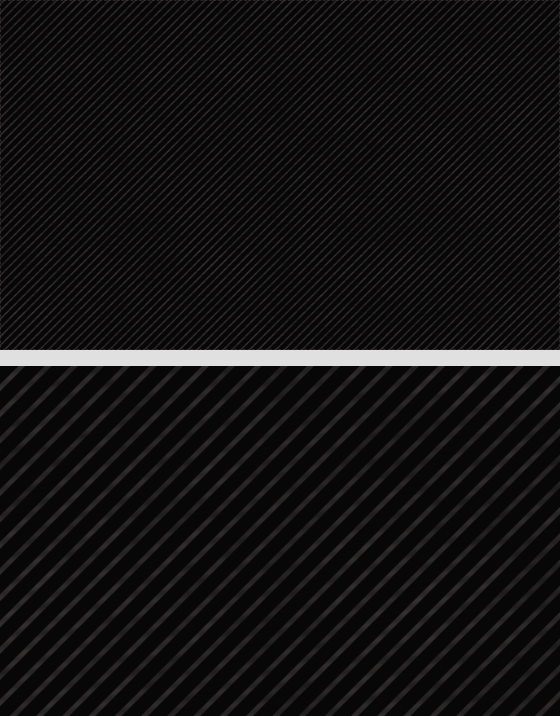
Top, the full canvas; bottom, a detail of the centre.
Give the GLSL for this pattern, as a Shadertoy shader.

```glsl
// Dark twill cloth: fine diagonal ribs rising to the right on near-black.
// Each rib is a bright core in a dim shoulder, notched by the cross threads;
// hashed grain varies the threads and a faint dashed hem rims the canvas.

const float ROWS = 40.0;             // ribs down the canvas height
const float NOTCHES = 2.0;           // cross threads per rib period
const float CORE_HALF = 0.11;        // half widths, in rib periods
const float SHOULDER_HALF = 0.145;
const float NOTCH_DEPTH = 0.50;
const float GRAIN = 0.40;            // brightness variation between threads
const float MOTTLE = 0.30;           // broad brightness variation
const float HEM_WIDTH = 0.10;        // in rib periods
const float HEM_STRENGTH = 0.75;
const vec3 GROUND = vec3(0.033, 0.027, 0.028);
const vec3 SHOULDER = vec3(0.105, 0.095, 0.096);
const vec3 CORE = vec3(0.178, 0.165, 0.166);
const vec3 HEM = vec3(0.27, 0.23, 0.24);

float hash(vec2 p) {
    vec3 q = fract(vec3(p.xyx) * 0.1031);
    q += dot(q, q.yzx + 33.33);
    return fract((q.x + q.y) * q.z);
}

float valueNoise(vec2 p) {
    vec2 cell = floor(p), f = fract(p);
    f = f * f * (3.0 - 2.0 * f);
    return mix(mix(hash(cell), hash(cell + vec2(1, 0)), f.x),
               mix(hash(cell + vec2(0, 1)), hash(cell + vec2(1, 1)), f.x), f.y);
}

// Coverage of a band around zero distance, softened by one pixel
float band(float dist, float halfWidth, float pixel) {
    return 1.0 - smoothstep(halfWidth - pixel, halfWidth + pixel, dist);
}

void mainImage(out vec4 fragColor, in vec2 fragCoord) {
    float pixel = ROWS / iResolution.y;
    vec2 p = fragCoord * pixel;
    vec2 size = iResolution.xy * pixel;

    // Diagonal ribs
    float across = p.x - p.y;
    float dist = abs(fract(across) - 0.5);
    float shoulder = band(dist, SHOULDER_HALF, pixel * 0.6);
    float core = band(dist, CORE_HALF, pixel * 0.6);

    // Cross threads notch the core
    float notch = 0.5 + 0.5 * cos(6.28318 * NOTCHES * p.y);
    core *= 1.0 - NOTCH_DEPTH * notch;

    // Thread grain and broad mottling
    float grain = valueNoise(vec2(floor(across) * 3.0, p.y * NOTCHES) + 200.0);
    float mottle = valueNoise(p * 0.22 + 70.0);
    float shade = 1.0 + GRAIN * (grain - 0.5) + MOTTLE * (mottle - 0.5);

    vec3 color = mix(GROUND, SHOULDER, shoulder);
    color = mix(color, CORE, core);
    color = mix(GROUND, color, shade);

    // Dashed hem along the canvas edges
    vec2 edge = min(p, size - p);
    float dash = 0.5 + 0.5 * cos(6.28318 * NOTCHES * (p.x + p.y));
    float hem = band(min(edge.x, edge.y), HEM_WIDTH, pixel * 0.5);
    color = mix(color, HEM, hem * HEM_STRENGTH * dash);

    fragColor = vec4(color, 1.0);
}
```
